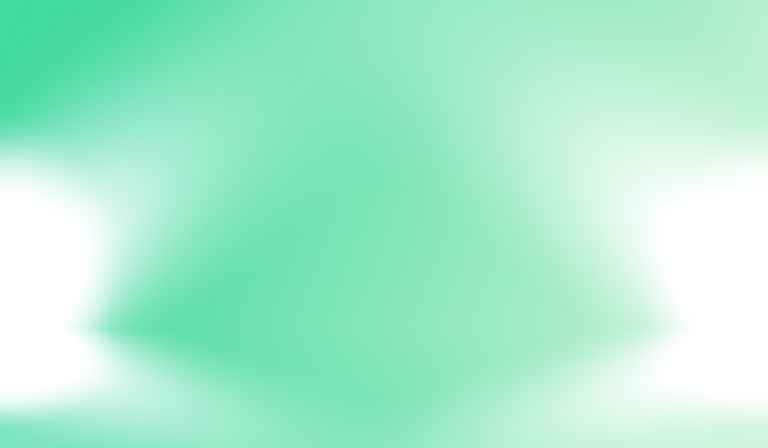
Reproduce this background procedurally as a WebGL 1 fragment shader.

```glsl
precision highp float;
// Mint studio backdrop: two white side glows on a wall, mirrored in a shallow floor.

uniform vec2 u_resolution;

const vec3 DEEP_MINT = vec3(0.27, 0.85, 0.64);
const vec3 PALE_MINT = vec3(0.78, 0.95, 0.84);
const vec3 GLOW_COLOR = vec3(1.0);

const float ASPECT = 1.718;        // width of the scene in canvas heights
const float HORIZON = 0.267;       // height of the floor line
const float FLOOR_SQUASH = 2.1;    // compression of the mirrored wall
const float FLOOR_LIFT = 0.30;     // extra light on the near floor, at the sides
const vec2 BEAM_ORIGIN = vec2(0.0, 0.40);
const vec2 BEAM_DIR = vec2(0.766, 0.643);
const float BEAM_GAIN = 1.6;
const float BEAM_DECAY = 2.6;
const float BEAM_SHIFT = 0.055;    // sideways offset of the beam axis
const float BEAM_WIDTH = 0.30;
const float BEAM_SPREAD = 0.07;
const float BEAM_UPPER_EXTRA = 0.05;
const vec2 CORE_CENTER = vec2(0.0, 0.39);
const float CORE_INNER = 0.15;
const float CORE_OUTER = 0.36;
const float CORE_NARROWING = 1.25;
const float RIGHT_GAIN = 1.15;
const float GRAIN = 0.004;

float hash(vec2 p) {
  return fract(sin(dot(p, vec2(127.1, 311.7))) * 43758.5453);
}

// Soft slanted beam that rises from the side and fades along its axis.
float beam(vec2 p) {
  vec2 d = p - BEAM_ORIGIN;
  float along = max(dot(d, BEAM_DIR), 0.0);
  float across = dot(d, vec2(-BEAM_DIR.y, BEAM_DIR.x)) + BEAM_SHIFT;
  float width = BEAM_WIDTH + BEAM_SPREAD * along;
  width += BEAM_UPPER_EXTRA * step(0.0, across);
  float profile = 1.0 - smoothstep(0.0, 1.0, abs(across) / width);
  return BEAM_GAIN * exp(-BEAM_DECAY * along) * profile;
}

// Bright round centre of a side light.
float core(vec2 p) {
  vec2 d = (p - CORE_CENTER) * vec2(CORE_NARROWING, 1.0);
  return 1.0 - smoothstep(CORE_INNER, CORE_OUTER, length(d));
}

float sideGlow(vec2 p, float gain) {
  float b = clamp(beam(p) * gain, 0.0, 1.0);
  return 1.0 - (1.0 - b) * (1.0 - core(p));
}

void main() {
  vec2 uv = gl_FragCoord.xy / u_resolution;

  // Fold the floor up onto the wall.
  float depth = max(HORIZON - uv.y, 0.0);
  float wallY = max(uv.y, HORIZON) + depth * FLOOR_SQUASH;
  vec2 p = vec2(uv.x * ASPECT, wallY);

  // Base tint, paler to the right and deeper towards the top.
  float tint = 1.1 * uv.x - 0.06 - 0.25 * (wallY - 0.35);
  vec3 color = mix(DEEP_MINT, PALE_MINT, clamp(tint, 0.0, 1.0));

  // Near floor catches a little light at both sides.
  float lift = FLOOR_LIFT * smoothstep(0.0, HORIZON, depth);
  color = mix(color, GLOW_COLOR, lift * abs(2.0 * uv.x - 1.0));

  // Side lights, the right one being a mirror of the left.
  float left = sideGlow(p, 1.0);
  float right = sideGlow(vec2(ASPECT - p.x, p.y), RIGHT_GAIN);
  color = mix(color, GLOW_COLOR, 1.0 - (1.0 - left) * (1.0 - right));

  // Faint grain against banding.
  color += GRAIN * (hash(floor(uv * 512.0)) - 0.5);
  gl_FragColor = vec4(clamp(color, 0.0, 1.0), 1.0);
}
```
